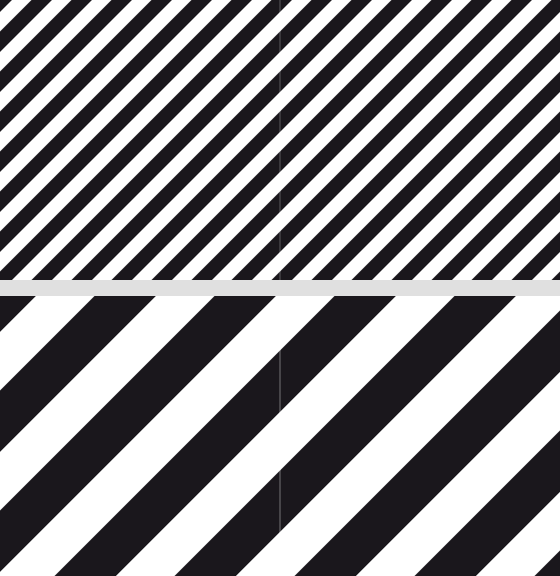
Top, the full canvas; bottom, a detail of the centre.
Reproduce this pattern procedurally as a WebGL 2 fragment shader.

```glsl
#version 300 es
precision highp float;
// Diagonal black and white stripes on two square tiles, with a faint seam between them.
uniform vec2 u_resolution;
out vec4 fragColor;

void main() {
    // One unit is the canvas height, which is also the tile size
    vec2 p = gl_FragCoord.xy / u_resolution.y;
    float pixel = 1.0 / u_resolution.y;
    vec3 white = vec3(1.0);
    vec3 ink = vec3(0.10, 0.09, 0.11);

    // Seven stripes per tile, rising to the right at 45 degrees
    float phase = 7.0 * (p.x - p.y) - 0.043;
    float edge = 0.2555 - abs(fract(phase + 0.5) - 0.5);
    float stripe = clamp(0.5 + edge / (7.0 * sqrt(2.0) * pixel), 0.0, 1.0);
    vec3 color = mix(white, ink, stripe);

    // Hairline of the white ground where the two tiles meet
    float seamDistance = abs(p.x - 0.5 * u_resolution.x / u_resolution.y);
    float seam = 1.0 - smoothstep(0.0005, 0.0005 + pixel, seamDistance);
    color = mix(color, white, 0.2 * seam);

    fragColor = vec4(color, 1.0);
}
```
